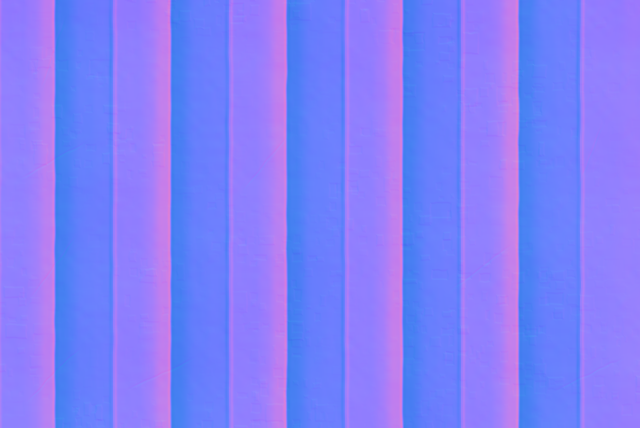
A WebGL 1 fragment shader for this texture map:

```glsl
precision highp float;
// Tangent-space normal map of a corrugated metal sheet with chipped, scratched paint.
uniform vec2 u_resolution;

float hash(vec2 p) {
  return fract(sin(dot(p, vec2(127.1, 311.7))) * 43758.5453);
}

float noise(vec2 p) {
  vec2 i = floor(p), f = fract(p);
  f = f * f * (3.0 - 2.0 * f);
  return mix(mix(hash(i), hash(i + vec2(1.0, 0.0)), f.x),
             mix(hash(i + vec2(0.0, 1.0)), hash(i + 1.0), f.x), f.y);
}

// Soft-edged rectangular flakes, one per occupied grid cell.
float flakes(vec2 p, float scale, float density) {
  vec2 q = p * scale, cell = floor(q);
  vec2 size = 0.1 + 0.28 * vec2(hash(cell + 3.1), hash(cell + 7.7));
  vec2 center = 0.5 + (vec2(hash(cell + 11.3), hash(cell + 17.9)) - 0.5) * (0.9 - 2.0 * size);
  vec2 d = abs(fract(q) - center) - size;
  float present = step(1.0 - density, hash(cell + 23.5));
  float sign1 = hash(cell + 31.0) < 0.5 ? -1.0 : 1.0;
  return present * sign1 * (1.0 - smoothstep(-0.0025, 0.0025, max(d.x, d.y) / scale));
}

// A short diagonal hairline in some of the large cells.
float scratches(vec2 p) {
  vec2 q = p * 4.0, cell = floor(q);
  vec2 f = fract(q) - 0.5;
  float angle = 0.4 + 0.9 * hash(cell + 41.0);
  vec2 dir = vec2(cos(angle), sin(angle));
  float across = (f.x * dir.y - f.y * dir.x) / 4.0 + 0.004 * (noise(p * 45.0) - 0.5);
  float along = 1.0 - smoothstep(0.2, 0.4, abs(dot(f, dir)));
  return step(0.68, hash(cell + 47.0)) * along * exp(-across * across / 6e-6);
}

// Height of the worn paint surface.
float wear(vec2 p) {
  vec2 q = p + 0.003 * (vec2(noise(p * 90.0), noise(p * 90.0 + 40.0)) - 0.5);
  float h = 0.0;
  for (int i = 0; i < 4; i++) {
    float k = float(i);
    h += flakes(q + k * vec2(0.371, 0.713), 15.0 + 8.0 * k, 0.26) * (1.0 - 0.12 * k);
  }
  float patches = 0.25 + 0.75 * smoothstep(0.35, 0.7, noise(p * 6.0 + 9.0));
  return 0.00024 * h * patches - 0.00022 * scratches(p)
       + 0.0003 * noise(p * 55.0) + 0.0008 * noise(p * 17.0);
}

float line(float x, float width) {
  return exp(-x * x / (width * width));
}

// Sideways tilt of the sheet, as the red channel.
float corrugation(float u, vec2 p) {
  float panel = floor(u), x = fract(u);
  float last = step(5.0, panel);
  float soft = max(0.012, 5.52 / u_resolution.x);
  float broad = noise(vec2(panel * 3.7, p.y * 3.5));

  // Right-leaning half, ending in a bright fold.
  float strength = mix(0.8 + 0.3 * broad, 0.15, last);
  float lit = 0.565 + strength * (0.08 * smoothstep(0.2, 0.36, x)
            + 0.115 * smoothstep(0.32, 0.42, x));
  lit += 0.11 * line(x - 0.018, 0.013) + 0.09 * (1.0 - last) * line(x - 0.478, 0.012);

  // Left-leaning half, starting deep and levelling off.
  float shade = 0.285 + 0.115 * smoothstep(0.55, 0.72, x) + 0.03 * smoothstep(0.68, 0.9, x);
  shade -= 0.03 * line(x - 0.51, 0.015);
  shade -= (0.05 + 0.07 * noise(vec2(panel, p.y * 14.0))) * line(x - 0.972, 0.014);

  float toShade = smoothstep(0.492 - soft, 0.492 + soft, x) * (1.0 - last);
  float toLit = smoothstep(1.0 - soft, 1.0, x);
  return mix(mix(lit, shade, toShade), 0.6, toLit);
}

void main() {
  vec2 uv = gl_FragCoord.xy / u_resolution;
  vec2 p = gl_FragCoord.xy / u_resolution.y;

  // Five and a half folds across, with slightly uneven edges.
  float u = uv.x * 5.52 + 0.018;
  u -= 0.03 * smoothstep(4.6, 5.0, u);
  u += 0.008 * (noise(p * vec2(6.0, 24.0)) - 0.5);

  // Fine relief from the slope of the paint.
  float e = 0.0018;
  vec2 slope = vec2(wear(p + vec2(e, 0.0)) - wear(p - vec2(e, 0.0)),
                    wear(p + vec2(0.0, e)) - wear(p - vec2(0.0, e))) / (2.0 * e);

  // Broad dents and faint vertical streaks.
  float dents = noise(p * vec2(5.0, 4.0) + 3.0) - 0.5;
  float streaks = noise(p * vec2(75.0, 5.0)) - 0.5;
  vec2 tilt = vec2(2.0 * corrugation(u, p) - 1.0, 0.0);
  tilt += vec2(0.03 * dents + 0.025 * streaks, 0.05 * (noise(p * vec2(4.0, 6.0) + 21.0) - 0.5));
  tilt.y -= 0.06 * smoothstep(0.82, 0.97, uv.y) * noise(p * vec2(7.0, 5.0) + 5.0);
  tilt -= slope * 0.95;

  float up = sqrt(max(0.0, 1.0 - dot(tilt, tilt)));
  gl_FragColor = vec4(0.5 + 0.5 * vec3(tilt, up), 1.0);
}
```
